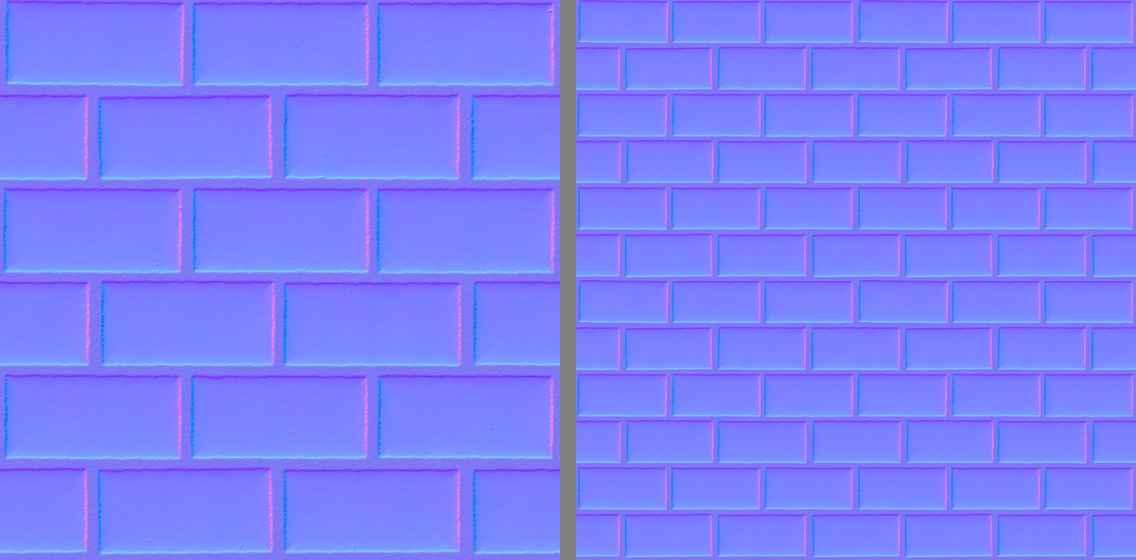
Left: one tile. Right: repeated 2 by 2.
A Shadertoy shader for this texture map:

```glsl
// Tangent-space normal map of a raised running-bond brick wall, 3 bricks by 6 rows.
// A height field (rounded boxes, wrapped cellular grain, layered sines, sparse dents)
// is differentiated and its slopes are encoded as red and green.

const float TAU = 6.28319;
const vec2 GRID = vec2(3.0, 6.0);            // bricks across, rows down
const vec2 HALF_BRICK = vec2(0.155, 0.0738); // canvas units
const float CORNER = 0.004;
const float ROW_SHIFT = 0.005;

vec2 hash22(vec2 p) {
    vec3 q = fract(p.xyx * vec3(0.1031, 0.1030, 0.0973));
    q += dot(q, q.yzx + 33.33);
    return fract((q.xx + q.yz) * q.zy);
}

mat2 rotation(float angle) {
    float c = cos(angle), s = sin(angle);
    return mat2(c, s, -s, c);
}

// Distance to the nearest feature point; the lattice wraps after `cells`.
float cellular(vec2 uv, float cells) {
    vec2 p = uv * cells, base = floor(p);
    float nearest = 4.0;
    for (int y = -1; y <= 1; y++)
    for (int x = -1; x <= 1; x++) {
        vec2 id = base + vec2(x, y);
        vec2 toPoint = id + hash22(mod(id, cells)) - p;
        nearest = min(nearest, dot(toPoint, toPoint));
    }
    return sqrt(nearest);
}

// Sines in spread directions with whole frequencies, so the sum wraps.
float ripples(vec2 uv, float frequency) {
    float sum = 0.0;
    for (int i = 0; i < 6; i++) {
        float t = float(i), angle = 0.5 + 2.4 * t;
        vec2 wave = floor(frequency * (0.6 + 0.15 * t) * vec2(cos(angle), sin(angle)) + 0.5);
        sum += sin(TAU * dot(wave, uv) + 1.7 * t);
    }
    return sum / 6.0;
}

// Sparse elongated marks, one at most per lattice cell.
float dents(vec2 uv, float cells, float density) {
    vec2 p = uv * cells, id = mod(floor(p), cells);
    vec2 shape = hash22(id + 17.0), kind = hash22(id + 53.0);
    vec2 center = mix(vec2(0.35), vec2(0.65), hash22(id + 91.0));
    vec2 q = rotation(TAU * shape.x) * (fract(p) - center);
    q /= vec2(mix(0.04, 0.11, shape.y), 0.032);
    return step(kind.x, density) * (kind.y - 0.3) * exp(-dot(q, q));
}

float roundedBox(vec2 p, vec2 halfSize, float radius) {
    vec2 q = abs(p) - halfSize + radius;
    return length(max(q, 0.0)) + min(max(q.x, q.y), 0.0) - radius;
}

// Position inside the brick in xy, signed distance to its outline in z.
vec3 brick(vec2 uv) {
    vec2 g = uv * GRID;
    g.x += 0.5 * mod(floor(g.y) + 1.0, 2.0);
    vec2 id = mod(floor(g), GRID);
    vec2 place = hash22(id + 5.0) - 0.5, size = hash22(id + 31.0) - 0.5;
    vec2 q = (fract(g) - 0.5) / GRID - place * vec2(0.006, 0.002);
    q = rotation(0.014 * (size.x + place.y)) * q;
    return vec3(q, roundedBox(q, HALF_BRICK + size * vec2(0.005, 0.002), CORNER));
}

// Height in x, brick face mask in y.
vec2 relief(vec2 uv) {
    vec3 b = brick(uv);
    float grain = cellular(uv, 150.0) - 0.5;
    float marks = dents(uv, 20.0, 0.3);

    // Worn outline
    float d = b.z + 0.0013 * ripples(uv, 28.0) + 0.0016 * grain + 0.005 * max(marks, 0.0);
    float face = 1.0 - smoothstep(-0.004, 0.003, d);

    // Steep edge, soft shoulder and pillowed face
    float h = 0.0033 * face - 0.0028 * exp(min(d, 0.0) / 0.011);
    h -= 0.35 * face * b.y * b.y;

    // Surface wear
    h += mix(0.00026, 0.0001, face) * grain;
    h += 0.0006 * ripples(uv, 9.0) + 0.00012 * ripples(uv, 45.0);
    h -= 0.0007 * face * marks;
    return vec2(h, face);
}

vec2 slope(vec2 uv, float reach) {
    vec2 e = vec2(reach, 0.0);
    return vec2(relief(uv + e.xy).x - relief(uv - e.xy).x,
                relief(uv + e.yx).x - relief(uv - e.yx).x) / (2.0 * reach);
}

void mainImage(out vec4 fragColor, in vec2 fragCoord) {
    vec2 uv = fragCoord / iResolution.xy - vec2(0.0, ROW_SHIFT);
    float face = relief(uv).y;

    // Red rises toward the right, green toward the bottom
    vec2 tilt = clamp(slope(uv, 0.0011) * vec2(-1.0, 1.0), -0.85, 0.85);
    vec2 flatTone = mix(vec2(0.495, 0.47), vec2(0.485, 0.51), face);
    float blue = mix(0.96, 1.0, face);
    fragColor = vec4(flatTone + 0.5 * tilt, blue, 1.0);
}
```
